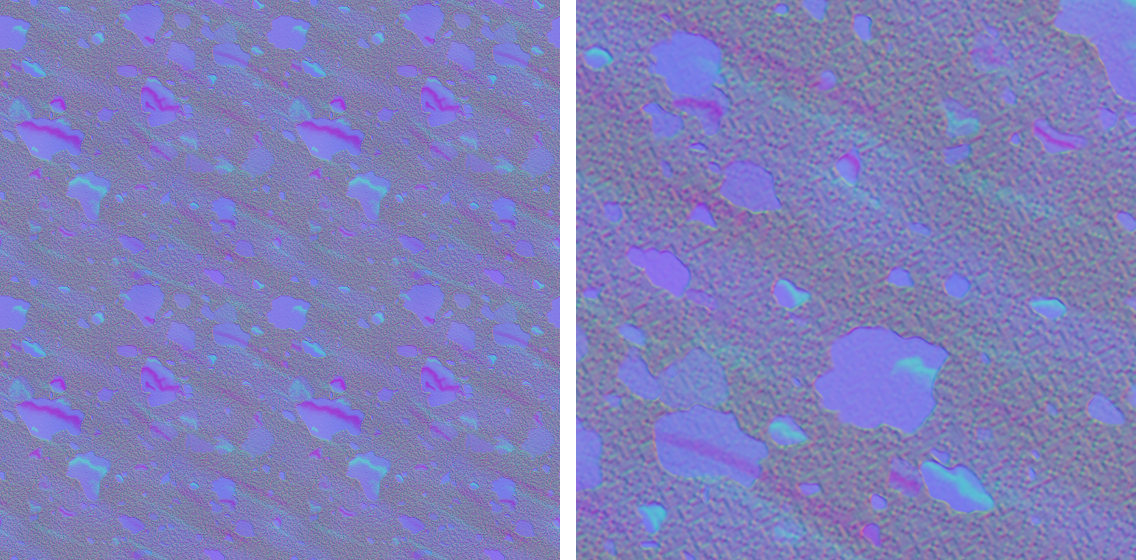
Left: the whole. Right: its middle third, enlarged.
Give the GLSL for this texture map, as a Shadertoy shader.

```glsl
// Normal map of rough, weathered plaster: grainy ground with smooth flaked chips,
// curved grooves across the chips and faint slanted scratches over everything.
// A height field is differenced for the fine relief; all noise wraps at the tile.

const float REPEATS = 2.0;                   // tiles across the canvas
const vec2 ALONG = vec2(0.894, -0.447);      // direction of the scratches
const vec2 ACROSS = vec2(0.447, 0.894);
const mat2 TURN = mat2(2.0, -1.0, 1.0, 2.0); // whole-number turn, scales by sqrt(5)
const vec2 GROOVE_TILT = vec2(-0.24, 0.52);  // normal offset on a groove wall
const float STEP = 0.0026;                   // spacing of the height differences
const float GRAIN_CELLS = 90.0;              // before the turn
const float GRAIN_HEIGHT = 0.52;
const float CHIP_GRAIN = 0.16;               // grain left inside the chips
const float CHIP_DEPTH = 0.36;
const float EDGE = 0.003;                    // half width of a chip rim
const float ROUGH_Z_LOW = 0.36;
const float ROUGH_Z_HIGH = 0.56;
const float CHIP_Z = 0.86;

// Integer hash of a wrapped cell
vec3 hash3(vec2 cell, int seed) {
    uvec3 v = uvec3(uint(cell.x), uint(cell.y), uint(seed));
    v = v * 1664525u + 1013904223u;
    v.x += v.y * v.z; v.y += v.z * v.x; v.z += v.x * v.y;
    v ^= v >> 16u;
    v.x += v.y * v.z; v.y += v.z * v.x; v.z += v.x * v.y;
    return vec3(v >> 16u) / 65536.0;
}

// Two channels of value noise, wrapping after period cells
vec2 noise2(vec2 p, vec2 period, int seed) {
    vec2 i = floor(p), f = p - i;
    f = f * f * (3.0 - 2.0 * f);
    vec2 lo = mod(i, period), hi = mod(i + 1.0, period);
    vec2 bottom = mix(hash3(lo, seed).xy, hash3(vec2(hi.x, lo.y), seed).xy, f.x);
    vec2 top = mix(hash3(vec2(lo.x, hi.y), seed).xy, hash3(hi, seed).xy, f.x);
    return mix(bottom, top, f.y) - 0.5;
}

vec2 tileNoise(vec2 p, float cells, int seed) {
    return noise2(p * cells, vec2(cells), seed);
}

// Scattered chips: x = cover, y = signed groove strength
vec2 chipLayer(vec2 p, float cells, float rMin, float rMax, float share, int seed) {
    vec2 result = vec2(0.0), base = floor(p * cells);
    for (int j = -1; j <= 1; j++)
    for (int i = -1; i <= 1; i++) {
        vec2 cell = base + vec2(i, j);
        vec2 id = mod(cell, cells);
        vec3 place = hash3(id, seed), look = hash3(id, seed + 1);
        if (place.z > share) continue;
        vec2 q = p - (cell + place.xy) / cells;
        q = vec2(dot(q, ALONG), dot(q, ACROSS));
        float r = mix(rMin, rMax, look.x * look.x);
        float d = length(q * vec2(0.85, 1.15)) - r;
        float cover = (1.0 - smoothstep(-EDGE, EDGE, d)) * mix(0.35, 1.0, sqrt(look.y));
        // Arched groove, crisp above and soft below, fading outside its chip
        float bend = q.y - r * (0.6 * look.y - 0.1) + 0.2 * q.x * q.x / r;
        float width = (0.003 + 0.14 * r) * (bend > 0.0 ? 0.7 : 1.25);
        float groove = exp(-bend * bend / (width * width));
        groove *= 1.0 - smoothstep(0.9 * r, 1.5 * r, length(q));
        groove *= (look.z < 0.42 ? 1.0 : look.z < 0.64 ? -1.0 : 0.0);
        result.x = max(result.x, cover);
        if (abs(groove) > abs(result.y)) result.y = groove;
    }
    return result;
}

// All chip sizes, with ragged outlines from warped coordinates
vec2 chips(vec2 p) {
    vec2 ragged = 0.016 * tileNoise(TURN * p, 17.0, 3) + 0.008 * tileNoise(TURN * p, 38.0, 4);
    vec2 lumpy = 0.07 * tileNoise(p, 9.0, 5) + 0.045 * tileNoise(TURN * p, 9.0, 6);
    vec2 large = chipLayer(p + lumpy + ragged, 3.0, 0.055, 0.085, 0.62, 10);
    vec2 medium = chipLayer(p + 0.5 * lumpy + ragged, 9.0, 0.014, 0.040, 0.74, 20);
    vec2 small = chipLayer(p + ragged, 18.0, 0.006, 0.014, 0.42, 30);
    float groove = abs(large.y) > abs(medium.y) ? large.y : medium.y;
    return vec2(max(large.x, max(medium.x, small.x)), groove);
}

float height(vec2 p, float cover) {
    vec2 q = TURN * p;
    float grain = tileNoise(q, GRAIN_CELLS, 7).x + 0.45 * tileNoise(q, GRAIN_CELLS * 0.5, 8).x;
    return GRAIN_HEIGHT * grain * mix(1.0, CHIP_GRAIN, cover) - CHIP_DEPTH * cover;
}

void mainImage(out vec4 fragColor, in vec2 fragCoord) {
    vec2 p = fract(fragCoord / iResolution.xy * REPEATS);
    vec2 chip = chips(p);
    float cover = chip.x;

    // Fine relief of grain and chip rims
    vec2 px = p + vec2(STEP, 0.0), py = p + vec2(0.0, STEP);
    vec2 slope = height(p, cover) - vec2(height(px, chips(px).x), height(py, chips(py).x));

    // Slanted scratches and soft bands: whole-number shear keeps the tiling
    vec2 bent = p + 0.03 * tileNoise(p, 7.0, 40);
    vec2 slant = vec2(bent.x + 2.0 * bent.y, bent.x);
    float streak = noise2(slant * vec2(15.0, 6.0), vec2(15.0, 6.0), 41).x;
    float scratch = sign(streak) * smoothstep(0.24, 0.47, abs(streak));
    float band = noise2(slant * vec2(7.0, 3.0), vec2(7.0, 3.0), 42).x;
    band += 0.5 * tileNoise(p, 14.0, 43).x;
    float groove = chip.y * mix(0.3, 1.0, cover) + scratch * mix(0.3, 0.5, cover);
    groove = clamp(groove, -1.0, 1.0);

    // Assemble the shortened mean normal
    vec2 tilt = tileNoise(p, 8.0, 44) * mix(0.06, 0.22, cover);
    vec3 normal = vec3(slope + tilt + GROOVE_TILT * groove, 0.0);
    float roughZ = mix(ROUGH_Z_LOW, ROUGH_Z_HIGH, smoothstep(-0.3, 0.5, band));
    roughZ += 0.2 * abs(groove) * (1.0 - cover);
    normal.z = mix(roughZ, CHIP_Z, cover) - 0.4 * length(slope) - 0.18 * abs(groove) * cover;
    fragColor = vec4(clamp(0.5 + 0.5 * normal - vec3(0.0, 0.006, 0.0), 0.0, 1.0), 1.0);
}
```
